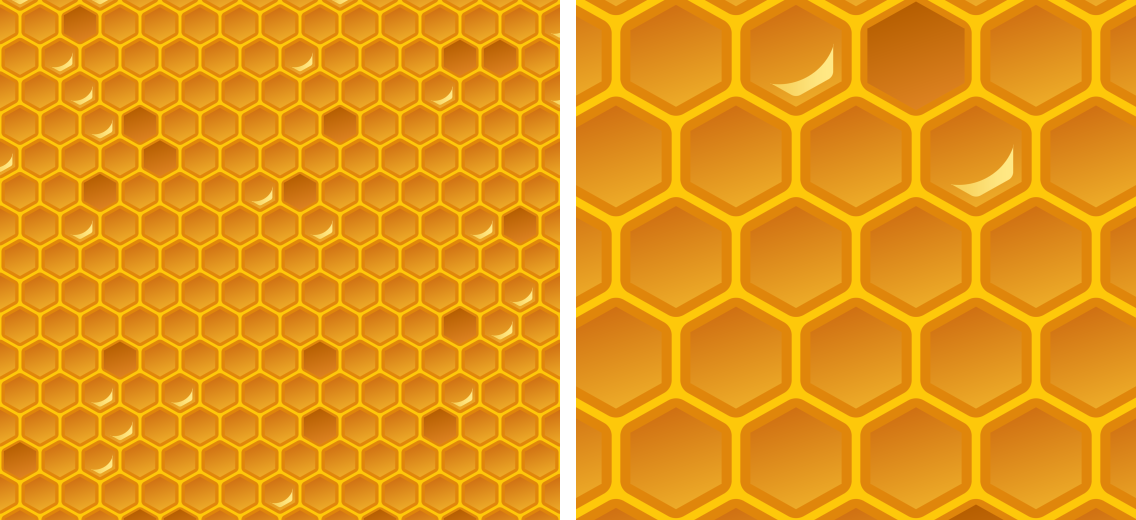
Left: the whole. Right: its middle third, enlarged.
This pattern is drawn by a WebGL 1 fragment shader. Its source:

```glsl
precision highp float;

uniform vec2 u_resolution;

float hash(vec2 p) {
    return fract(sin(dot(p, vec2(127.1, 311.7))) * 43758.5453);
}

// Signed distance to a pointy-topped hexagon with the given apothem
float hexagon(vec2 p, float apothem) {
    const vec3 k = vec3(-0.8660, 0.5, 0.5774);
    p = abs(p.yx);
    p -= 2.0 * min(dot(k.xy, p), 0.0) * k.xy;
    p -= vec2(clamp(p.x, -k.z * apothem, k.z * apothem), apothem);
    return length(p) * sign(p.y);
}

float roundedHexagon(vec2 p, float apothem, float radius) {
    return hexagon(p, apothem - radius) - radius;
}

// Offset from the centre of the nearest cell in a staggered lattice
vec2 cellOffset(vec2 p) {
    vec2 period = vec2(1.0, 1.7321);
    vec2 a = mod(p + vec2(0.0, 0.5 * period.y), period) - 0.5 * period;
    vec2 b = mod(p + vec2(0.5, 0.0), period) - 0.5 * period;
    return dot(a, a) < dot(b, b) ? a : b;
}

float coverage(float dist, float pixel) {
    return 1.0 - smoothstep(-0.7 * pixel, 0.7 * pixel, dist);
}

void main() {
    // Fourteen cells across, slightly flattened vertically
    float pixel = 14.0 / u_resolution.x;
    vec2 p = gl_FragCoord.xy * pixel;
    p.y = (p.y + 0.182) / 0.968;

    vec2 q = cellOffset(p);
    vec2 cell = floor((p - q) * vec2(2.0, 1.1547) + 0.5);
    float kind = hash(cell + 3.0);
    float isDark = step(kind, 0.095);
    float isGlossy = step(0.905, kind);

    // Wax walls and the rim of each cell
    vec3 wax = vec3(0.995, 0.785, 0.04);
    vec3 rim = vec3(0.88, 0.525, 0.045);
    vec3 color = mix(wax, rim, coverage(roundedHexagon(q, 0.464, 0.13), pixel));

    // Shaded hollow, lighter towards the lower right
    float light = clamp(0.5 + dot(q, vec2(0.35, -1.05)), 0.0, 1.0);
    vec3 honey = mix(vec3(0.81, 0.43, 0.07), vec3(0.935, 0.68, 0.16), light);
    vec3 shadow = mix(vec3(0.71, 0.365, 0.0), vec3(0.87, 0.515, 0.13), light);
    float hollow = hexagon(q, mix(0.38, 0.405, isDark));
    color = mix(color, mix(honey, shadow, isDark), coverage(hollow, pixel));

    // Crescent glint: a small hexagon with a disc cut away
    float disc = length(q - vec2(-0.145, 0.235)) - 0.48;
    float glint = max(roundedHexagon(q, 0.31, 0.08), -disc);
    vec3 shine = mix(vec3(0.97, 0.82, 0.36), vec3(1.0, 0.91, 0.52), smoothstep(-0.2, 0.3, q.x));
    color = mix(color, shine, isGlossy * coverage(glint, pixel));

    gl_FragColor = vec4(color, 1.0);
}
```
